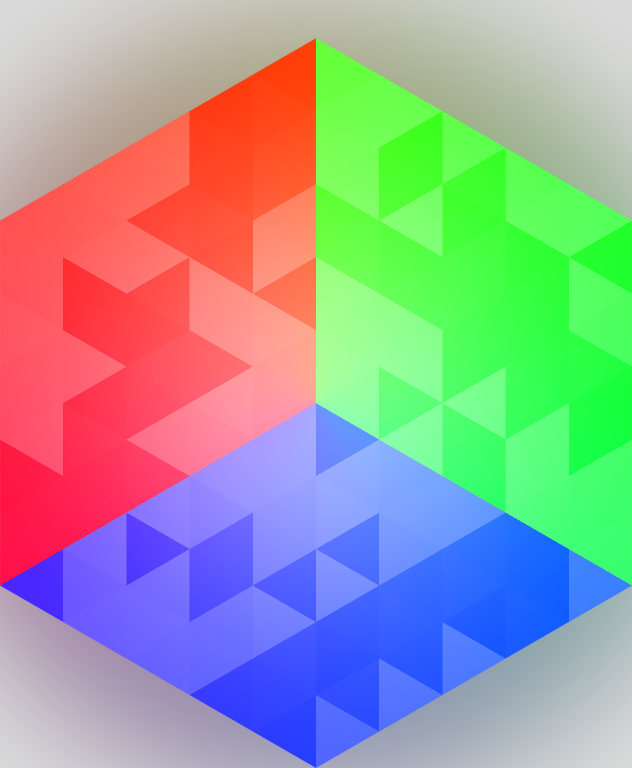
Write a Shadertoy shader that draws this background.

```glsl
const float TAU = 6.2831853;
const float INRADIUS = 0.5;          // hexagon half width, in canvas widths
const float RADIUS = 0.57735;        // hexagon centre to corner
const float CELLS = 5.0;             // triangle columns per face
const float SEED = 3.7;
const float LIGHT_VEIL = 0.2;        // white added to the light triangles
const float TONE_JITTER = 0.035;
const float CORE_GLOW = 0.36;        // white added at the shared corner
const float BAND_WIDTH = 0.08;       // reach of the dark bands
const float DARK_INSIDE = 0.88;      // chance of a dark triangle in a band
const float DARK_OUTSIDE = 0.27;
const float BACK_TINT = 0.075;
const vec3 BACK_NEAR = vec3(0.62, 0.62, 0.61);
const vec3 BACK_FAR = vec3(0.85);

// Each face runs clockwise from its START colour to its END colour.
const vec3 GREEN_START = vec3(0.25, 1.0, 0.03);
const vec3 GREEN_END = vec3(0.0, 1.0, 0.28);
const vec3 BLUE_START = vec3(0.02, 0.37, 1.0);
const vec3 BLUE_END = vec3(0.27, 0.12, 1.0);
const vec3 RED_START = vec3(1.0, 0.03, 0.27);
const vec3 RED_END = vec3(1.0, 0.25, 0.02);

// Ends of the dark band across each face: xy to zw.
const vec4 GREEN_BAND = vec4(0.15, 0.32, 0.43, -0.03);
const vec4 BLUE_BAND = vec4(-0.09, -0.47, 0.35, -0.23);
const vec4 RED_BAND = vec4(-0.05, 0.46, -0.44, -0.25);

float hash(vec3 p) {
    p = fract(p * 0.1031 + SEED * 0.137);
    p += dot(p, p.zyx + 31.32);
    return fract((p.x + p.y) * p.z);
}

float hexagonDistance(vec2 p) {
    p = abs(p);
    return max(p.x, dot(p, vec2(0.5, 0.8660254))) - INRADIUS;
}

float segmentDistance(vec2 p, vec4 ends) {
    vec2 axis = ends.zw - ends.xy;
    vec2 rel = p - ends.xy;
    return length(rel - axis * clamp(dot(rel, axis) / dot(axis, axis), 0.0, 1.0));
}

// Whitening of the triangle that holds p
float triangleVeil(vec2 p, vec4 band) {
    float column = INRADIUS / CELLS;
    vec2 grid = vec2(p.x, dot(p, vec2(-0.5, 0.8660254))) / column;
    vec2 cell = floor(grid);
    vec2 local = grid - cell;
    float upper = step(1.0, local.x + local.y);

    vec2 middle = (cell + (1.0 + upper) / 3.0) * column;
    middle.y = (middle.y + 0.5 * middle.x) / 0.8660254;

    float inBand = step(segmentDistance(middle, band), BAND_WIDTH);
    float darkChance = mix(DARK_OUTSIDE, DARK_INSIDE, inBand);
    vec3 id = vec3(cell + 20.0, upper * 7.0);
    return LIGHT_VEIL * step(darkChance, hash(id)) + TONE_JITTER * hash(id + 41.0);
}

vec3 cubeColor(vec2 p, float turn) {
    vec3 base;
    vec4 band;
    float across = fract(turn * 3.0);
    if (turn < 1.0 / 3.0) {
        base = mix(GREEN_START, GREEN_END, across);
        band = GREEN_BAND;
    } else if (turn < 2.0 / 3.0) {
        base = mix(BLUE_START, BLUE_END, across);
        band = BLUE_BAND;
    } else {
        base = mix(RED_START, RED_END, across);
        band = RED_BAND;
    }
    float glow = CORE_GLOW * (1.0 - smoothstep(0.0, RADIUS, length(p)));
    return mix(base, vec3(1.0), glow + triangleVeil(p, band));
}

// Grey surround, faintly lit by the nearest face
vec3 backColor(vec2 p, float turn) {
    vec3 faceTurn = vec3(5.0, 1.0, 3.0) / 6.0;
    vec3 tinted = BACK_NEAR + BACK_TINT * cos(TAU * (turn - faceTurn));
    return mix(tinted, BACK_FAR, smoothstep(0.46, 0.78, length(p)));
}

void mainImage(out vec4 fragColor, in vec2 fragCoord) {
    vec3 color = vec3(0.0);
    float pixel = 1.0 / iResolution.x;

    // Four samples smooth the inner edges.
    for (int i = 0; i < 4; i++) {
        vec2 offset = vec2(float(i % 2), float(i / 2)) * 0.5 - 0.25;
        vec2 p = (fragCoord + offset) * pixel - vec2(0.5, RADIUS);
        float turn = fract(atan(p.x, p.y) / TAU + 1.0);
        float coverage = 1.0 - smoothstep(-0.5, 0.5, hexagonDistance(p) / pixel);
        color += mix(backColor(p, turn), cubeColor(p, turn), coverage);
    }
    fragColor = vec4(color / 4.0, 1.0);
}
```
